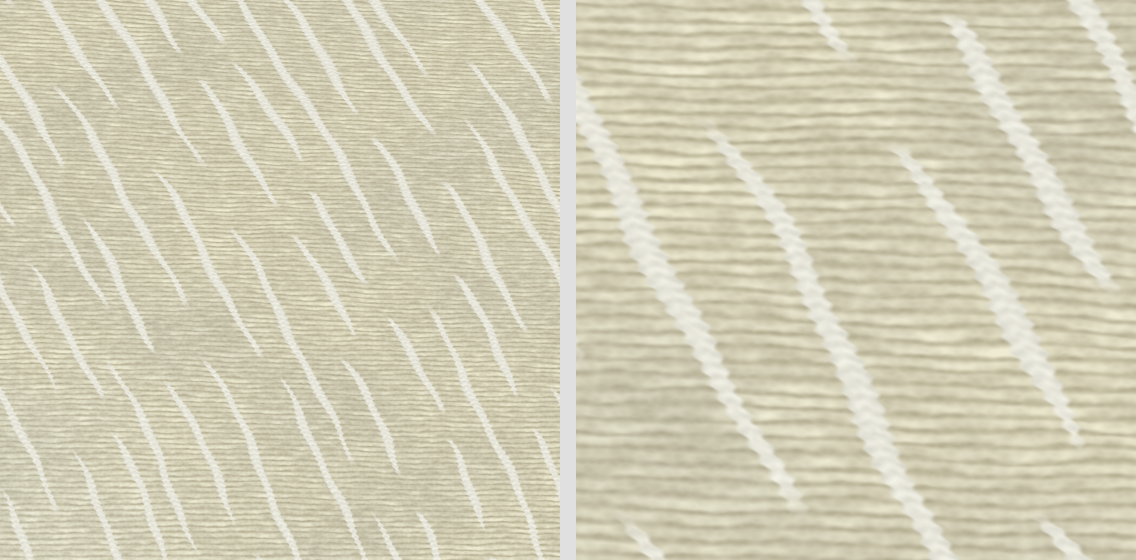
Left: the whole. Right: its middle third, enlarged.
This texture is drawn by a three.js fragment shader. Its source:

```glsl
// Woven cream cloth: fine horizontal ribs crossed by raised pale slanting streaks.
// Ribs are a warped sine flecked by stretched cellular noise; streaks are tapered
// segments placed by hash along curved, sheared lanes.
varying vec2 vUv;

const float TAU = 6.2831853;

float hash(vec2 p) {
  return fract(sin(dot(p, vec2(127.1, 311.7))) * 43758.5453);
}

// Distance to the nearest jittered cell point
float cellular(vec2 p) {
  vec2 cell = floor(p);
  float nearest = 2.0;
  for (int j = -1; j <= 1; j++) {
    for (int i = -1; i <= 1; i++) {
      vec2 c = cell + vec2(float(i), float(j));
      vec2 point = c + vec2(hash(c), hash(c + 37.0));
      nearest = min(nearest, length(point - p));
    }
  }
  return nearest;
}

// Slow undulation from layered sines, about -1 to 1
float undulation(vec2 p) {
  return 0.5 * sin(p.x * 7.0 + 3.0 * sin(p.y * 5.0))
       + 0.3 * sin(p.y * 17.0 - p.x * 11.0 + 1.3)
       + 0.2 * sin(p.x * 31.0 + p.y * 23.0);
}

// Rib count from the bottom edge; ribs grow finer and tilt more toward the top
float ribPhase(vec2 p) {
  float y = p.y + 0.05 * p.x * p.y + 0.003 * undulation(p);
  y += 0.0006 * sin(p.x * 43.0 + 5.0 * sin(p.y * 29.0));
  return TAU * (94.0 * y + 22.0 * y * y);
}

// Returns coverage in x and signed distance from the streak axis in y
vec2 streaks(vec2 p, float rib) {
  const float SPACING = 0.084;
  float sheared = p.x + 0.39 * p.y + 0.14 * p.y * p.y;
  float home = floor(sheared / SPACING);
  vec2 best = vec2(0.0);
  for (int i = -1; i <= 1; i++) {
    float lane = home + float(i);
    float pitch = mix(0.22, 0.66, hash(vec2(lane, 3.0)));
    float v = p.y / pitch + 5.0 * hash(vec2(lane, 7.0));
    vec2 id = vec2(lane, floor(v) + 20.0);

    // Position along the segment: 0 at the lower tip, 1 at the upper
    float low = 0.01 + 0.12 * hash(id);
    float high = 0.99 - 0.14 * hash(id + 11.0);
    float u = (fract(v) - low) / (high - low);
    float t = clamp(u, 0.0, 1.0);

    float axis = (lane + 0.5 + 0.5 * (hash(id + 23.0) - 0.5)) * SPACING;
    axis += 0.0045 * sin(p.y * 21.0 + TAU * hash(id + 31.0));
    axis += 0.0018 * sin(p.y * 67.0 + lane * 2.0);
    axis -= 0.010 * pow(t, 14.0);

    float body = smoothstep(0.0, 0.35, t) * (1.0 - smoothstep(0.7, 1.0, t));
    float halfWidth = mix(0.004, 0.0088, body) * (0.85 + 0.3 * p.y);
    halfWidth += 0.0012 * sin(p.y * 47.0 + lane * 4.0) + 0.0014 * sin(rib + 1.0);

    float d = sheared - axis;
    float cover = 1.0 - smoothstep(halfWidth - 0.002, halfWidth + 0.002, abs(d));
    cover *= smoothstep(0.0, 0.08, u) * (1.0 - smoothstep(0.94, 1.0, u));
    if (cover > best.x) best = vec2(cover, d);
  }
  return best;
}

void main() {
  vec2 p = vUv;
  float rib = ribPhase(p);
  float row = rib / TAU;
  float drift = undulation(p * 1.3 + 2.0);

  // Thread flecks at three scales, each stretched along the ribs
  float fleck = cellular(vec2(p.x * 20.0, row * 0.55)) - 0.45;
  float fine = cellular(vec2(p.x * 48.0 + 3.0, row * 1.1 + 9.0)) - 0.45;
  float grain = cellular(vec2(p.x * 130.0, row * 1.7 + 4.0)) - 0.45;
  float patches = cellular(p * vec2(8.0, 15.0) + 5.0) - 0.45;

  // Ribbed ground: broad light ridges parted by thin broken grooves
  float phase = rib + 1.6 * fleck + 1.2 * fine;
  float ridge = sin(phase) + 0.22 * cos(2.0 * phase);
  float tone = 0.56 + (0.26 + 0.06 * drift + 0.3 * fleck) * ridge;
  tone += 0.28 * fleck + 0.36 * fine + 0.28 * grain - 0.10 * patches + 0.07 * drift;
  tone += 0.10 * (1.0 - smoothstep(0.0, 0.6, length(p)));
  vec3 ground = mix(vec3(0.70, 0.675, 0.57), vec3(0.90, 0.888, 0.795), clamp(tone, -0.2, 1.15));

  // Faint warm patches against a cooler lower left
  float warmth = 0.5 * drift + 0.6 * smoothstep(0.0, 0.7, length(p)) - 0.5;
  ground += warmth * vec3(0.006, 0.0, -0.014);

  // Raised streaks with a faint herringbone twill
  vec2 streak = streaks(p, rib);
  float twill = sin(rib * 1.15 + abs(streak.y) * 330.0);
  vec3 thread = vec3(0.915, 0.91, 0.865) + 0.02 * twill + 0.05 * grain;
  thread -= 0.03 * smoothstep(0.003, 0.010, abs(streak.y));

  gl_FragColor = vec4(mix(ground, thread, streak.x * 0.96), 1.0);
}
```
